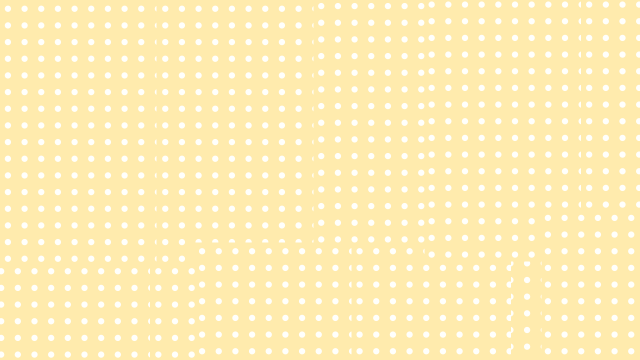
This pattern is drawn by a Shadertoy shader. Its source:

```glsl
#define ROWS 21.6
#define DOT_RADIUS 0.187
#define SAMPLES 2
#define CREAM vec3(1.0, 0.92, 0.68)
#define WHITE vec3(1.0, 1.0, 0.99)

// Sheets of dots: left edge, then dot phase across and down, in dot pitches
const vec3 UPPER[5] = vec3[5](
    vec3(0.0, 0.475, 0.525), vec3(9.4, 0.915, 0.525), vec3(18.8, 0.275, 0.365),
    vec3(25.55, 0.9, 0.275), vec3(34.85, 0.35, 0.275));
const vec3 LOWER[6] = vec3[6](
    vec3(0.0, 0.07, 0.275), vec3(9.0, 0.5, 0.275), vec3(11.7, 0.125, 0.075),
    vec3(21.1, 0.575, 0.075), vec3(30.65, 0.625, 0.8), vec3(32.5, 0.875, 0.075));

// Stepped seam between the upper and lower sheets
float seamDepth(float x) {
    if (x < 11.7) return 15.9;
    if (x < 25.47) return 14.55;
    return x < 32.5 ? 15.7 : 12.65;
}

// Dot phase of the sheet covering p
vec2 sheetPhase(vec2 p) {
    vec2 phase = vec2(0.0);
    if (p.y < seamDepth(p.x)) {
        for (int i = 0; i < UPPER.length(); i++)
            if (p.x >= UPPER[i].x) phase = UPPER[i].yz;
    } else {
        for (int i = 0; i < LOWER.length(); i++)
            if (p.x >= LOWER[i].x) phase = LOWER[i].yz;
    }
    return phase;
}

float dotCoverage(vec2 p, float blur) {
    vec2 cell = fract(p - sheetPhase(p) + 0.5) - 0.5;
    return clamp(0.5 - (length(cell) - DOT_RADIUS) / blur, 0.0, 1.0);
}

void mainImage(out vec4 fragColor, in vec2 fragCoord) {
    float pixel = ROWS / iResolution.y;
    float blur = pixel / float(SAMPLES);
    float coverage = 0.0;

    // Supersample so that dots cut by a sheet edge stay smooth
    for (int j = 0; j < SAMPLES; j++)
        for (int i = 0; i < SAMPLES; i++) {
            vec2 jitter = (vec2(i, j) + 0.5) / float(SAMPLES) - 0.5;
            vec2 p = (fragCoord + jitter) * pixel;
            coverage += dotCoverage(vec2(p.x, ROWS - p.y), blur);
        }
    coverage /= float(SAMPLES * SAMPLES);

    fragColor = vec4(mix(CREAM, WHITE, coverage), 1.0);
}
```
